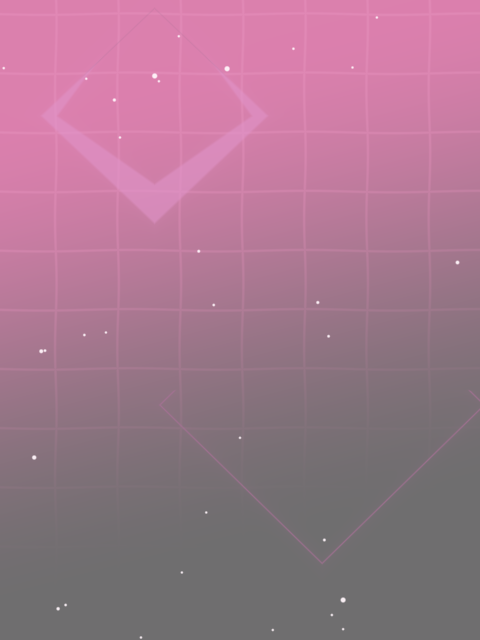
A Shadertoy shader for this background:

```glsl
const vec3 PINK = vec3(0.86, 0.50, 0.68);
const vec3 GREY = vec3(0.435, 0.43, 0.435);
const vec3 LILAC = vec3(0.88, 0.58, 0.79);
const vec3 MAUVE = vec3(0.66, 0.44, 0.59);

float hash(float n) {
    return fract(sin(n * 127.1) * 43758.5453);
}

// Approximate signed distance to a diamond with half extents r
float diamond(vec2 p, vec2 r) {
    return (abs(p.x) / r.x + abs(p.y) / r.y - 1.0) * r.x * r.y / length(r);
}

float fill(float d, float blur) {
    return 1.0 - smoothstep(-blur, blur, d);
}

float stroke(float d, float width, float blur) {
    return 1.0 - smoothstep(width - blur, width + blur, abs(d));
}

// Distance to the nearest of evenly spaced lines
float lineDistance(float x, float offset, float spacing) {
    return abs(mod(x - offset + 0.5 * spacing, spacing) - 0.5 * spacing);
}

void mainImage(out vec4 fragColor, in vec2 fragCoord) {
    vec2 p = fragCoord / iResolution.y;
    float px = 1.0 / iResolution.y;

    // Tilted gradient
    float pinkness = 1.0 - smoothstep(0.169, 0.964, 1.0 - p.y + 0.26 * p.x);
    vec3 color = mix(GREY, PINK, pinkness);

    // Slightly wavy grid, fading with the pink
    vec2 wavy = p + 0.0012 * sin(p.yx * vec2(31.0, 23.0));
    float gridX = lineDistance(wavy.x, 0.0872, 0.0973);
    float gridY = lineDistance(1.0 - wavy.y, 0.0221, 0.0924);
    float grid = max(stroke(gridX, 0.0018, px), stroke(gridY, 0.0018, px));
    color = mix(color, vec3(0.91, 0.58, 0.75), 0.42 * grid * pinkness);

    // Upper diamond: folded band below, thin outline above
    vec2 q = p - vec2(0.2415, 0.819);
    float outer = diamond(q, vec2(0.177, 0.168));
    float hollow = max((abs(q.x) + 0.74 * q.y - 0.152) / 1.24,
                       (0.70 * abs(q.x) - q.y - 0.107) / 1.22);
    float band = max(outer, -hollow);
    color = mix(color, LILAC, 0.10 * exp(-max(band, 0.0) * 130.0));
    color = mix(color, LILAC, 0.55 * fill(band, 0.001 + px));
    float upperEdge = stroke(outer, 0.0008, px) * smoothstep(0.05, 0.08, q.y);
    color = mix(color, MAUVE, 0.25 * upperEdge);

    // Lower diamond: open outline with a faint glow
    q = p - vec2(0.5033, 0.3672);
    float rim = diamond(q, vec2(0.2535, 0.2475));
    float open = 1.0 - smoothstep(0.021, 0.025, q.y);
    color = mix(color, MAUVE, open * 0.09 * exp(-abs(rim) * 110.0));
    color = mix(color, MAUVE, open * 0.75 * stroke(rim, 0.0009, px));

    // Scattered white specks, a few of them larger
    for (float i = 1.0; i <= 32.0; i++) {
        vec2 center = vec2(0.75 * hash(i), hash(i + 57.3));
        float radius = 0.0017 + 0.0028 * pow(hash(i + 91.7), 5.0);
        float speck = fill(length(p - center) - radius, px);
        color = mix(color, vec3(1.0, 0.96, 0.98), 0.95 * speck);
    }

    fragColor = vec4(color, 1.0);
}
```
